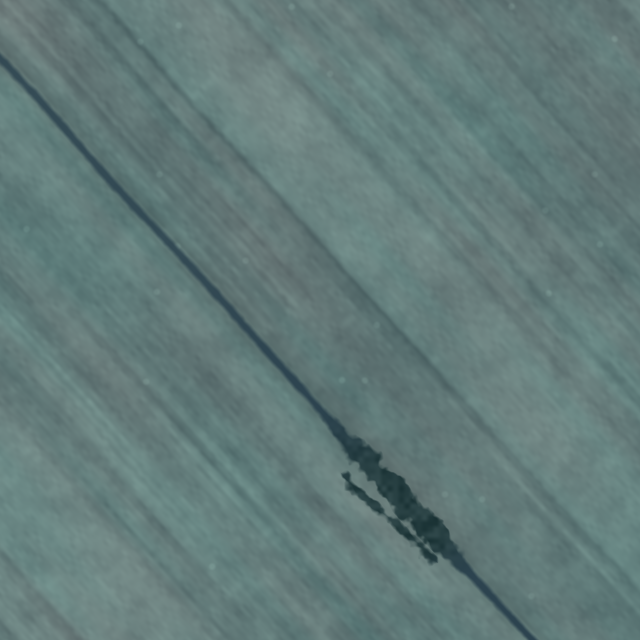
This texture is drawn by a three.js fragment shader. Its source:

```glsl
// Aerial view of narrow farm strips running diagonally, cut by a dark ditch with scrub.
// The plane is rotated into across/along axes; each strip sets a tone and a furrow
// strength, then stretched noise draws furrows and round noise draws mottled soil.
varying vec2 vUv;

const vec2 ACROSS = vec2(0.737, 0.676);
const vec2 ALONG = vec2(0.676, -0.737);
const float DITCH_OFFSET = 0.6145;

const vec3 SOIL_DARK = vec3(0.315, 0.395, 0.400);
const vec3 SOIL_PALE = vec3(0.465, 0.570, 0.555);
const vec3 TEAL_SHIFT = vec3(-0.026, 0.014, 0.010);
const vec3 DITCH_WATER = vec3(0.165, 0.255, 0.305);
const vec3 SCRUB = vec3(0.135, 0.230, 0.240);

// Strip kinds: x = tone from dark to pale, y = furrow strength
const vec2 CORNER_FIELD = vec2(0.46, 0.85);
const vec2 LOW_MEADOW = vec2(0.66, 0.16);
const vec2 LEFT_FIELD = vec2(0.51, 0.90);
const vec2 DITCH_BANK = vec2(0.64, 0.50);
const vec2 RIBBED_FIELD = vec2(0.47, 0.90);
const vec2 FALLOW_FIELD = vec2(0.45, 0.15);
const vec2 PALE_MEADOW = vec2(0.71, 0.14);
const vec2 UPPER_FIELD = vec2(0.55, 0.75);
const vec2 FAR_FIELD = vec2(0.43, 0.70);

const float FURROW_CONTRAST = 0.75;
const float MOTTLE_CONTRAST = 0.50;
const float GRAIN_CONTRAST = 0.22;

float hash(vec2 p) {
  vec3 q = fract(vec3(p.xyx) * 0.1031);
  q += dot(q, q.yzx + 33.33);
  return fract((q.x + q.y) * q.z);
}

float noise(vec2 p) {
  vec2 i = floor(p);
  vec2 f = fract(p);
  f = f * f * (3.0 - 2.0 * f);
  float low = mix(hash(i), hash(i + vec2(1.0, 0.0)), f.x);
  float high = mix(hash(i + vec2(0.0, 1.0)), hash(i + vec2(1.0, 1.0)), f.x);
  return mix(low, high, f.y);
}

float fbm(vec2 p) {
  float sum = 0.0;
  float weight = 0.57;
  for (int k = 0; k < 3; k++) {
    sum += weight * noise(p);
    p = mat2(1.6, 1.2, -1.2, 1.6) * p + 17.3;
    weight *= 0.5;
  }
  return sum;
}

float edge(float x, float at) {
  return smoothstep(at - 0.005, at + 0.005, x);
}

// Soft line of the given half width centred on zero
float line(float x, float halfWidth) {
  return exp(-x * x / (halfWidth * halfWidth));
}

// Tone and furrow strength of the strip at this place
vec2 fieldAt(float s, float t) {
  vec2 middle = mix(RIBBED_FIELD, FALLOW_FIELD, edge(t, -0.07) * (1.0 - edge(s, 0.135)));
  vec2 field = mix(CORNER_FIELD, LOW_MEADOW, edge(s, -0.515));
  field = mix(field, LEFT_FIELD, edge(s, -0.355));
  field = mix(field, DITCH_BANK, edge(s, -0.088));
  field = mix(field, middle, edge(s, 0.008));
  field = mix(field, PALE_MEADOW, edge(s, 0.178));
  field = mix(field, UPPER_FIELD, edge(s, 0.322));
  return mix(field, FAR_FIELD, smoothstep(0.40, 0.56, s));
}

// Sparse soft dots, one at most per cell
float specks(vec2 p, float share) {
  vec2 cell = floor(p);
  vec2 centre = 0.3 + 0.4 * vec2(hash(cell + 3.1), hash(cell + 8.7));
  float dotShape = 1.0 - smoothstep(0.08, 0.28, length(fract(p) - centre));
  return dotShape * step(1.0 - share, hash(cell + 21.0));
}

void main() {
  float t = dot(vUv, ALONG);
  float s = dot(vUv, ACROSS) - DITCH_OFFSET;
  s += 0.006 * (noise(vec2(t * 5.0, 2.0)) - 0.5);
  vec2 strip = vec2(s, t);

  // Strips with furrows of two widths
  vec2 field = fieldAt(s, t);
  float furrows = 0.6 * noise(strip * vec2(72.0, 2.2) + 40.0)
                + 0.4 * noise(strip * vec2(150.0, 4.5) + 90.0) - 0.5;
  float tone = field.x + FURROW_CONTRAST * field.y * furrows;

  // Mottled soil, fine grain and broad drifts
  tone += MOTTLE_CONTRAST * (fbm(vUv * 24.0) - 0.5);
  tone += GRAIN_CONTRAST * (noise(strip * vec2(170.0, 95.0)) - 0.5);
  tone += 0.26 * (noise(vUv * 4.5 + 11.0) - 0.5);

  // Worn tracks along the strip borders, and bright specks
  float wear = 0.6 + 0.6 * noise(vec2(t * 9.0, 5.0));
  tone -= wear * (0.36 * line(s - 0.321, 0.008) + 0.28 * line(s + 0.362, 0.008));
  tone -= wear * (0.24 * line(s - 0.174, 0.007) + 0.18 * line(s + 0.520, 0.007));
  tone += 0.30 * specks(vUv * 38.0, 0.025);

  vec3 color = mix(SOIL_DARK, SOIL_PALE, clamp(tone, -0.15, 1.15));
  float teal = noise(strip * vec2(38.0, 3.0) + 60.0) + noise(vUv * 5.0 + 30.0) - 1.0;
  color += TEAL_SHIFT * teal;

  // Ditch swelling into ragged scrub, with a thin broken row beside it
  float clump = smoothstep(0.05, 0.22, t) * (1.0 - smoothstep(0.34, 0.43, t));
  float ragged = fbm(vUv * 48.0 + 7.0) - 0.5;
  float ditch = abs(s + 0.003 * clump) - 0.0058 - 0.014 * clump + ragged * (0.004 + 0.030 * clump);
  float rowCentre = mix(-0.043, -0.026, smoothstep(0.17, 0.38, t));
  float rowEnds = smoothstep(0.14, 0.18, t) * (1.0 - smoothstep(0.37, 0.40, t));
  float row = abs(s - rowCentre) - 0.007 * rowEnds + ragged * 0.026 + 0.03 * (1.0 - rowEnds);
  float dark = 1.0 - smoothstep(-0.004, 0.004, min(ditch, row));
  dark *= mix(0.82, 0.96, smoothstep(-0.3, 0.1, t));
  color *= 1.0 - 0.10 * line(s, 0.020 + 0.018 * clump);
  vec3 shade = mix(DITCH_WATER, SCRUB + 0.10 * (noise(vUv * 110.0) - 0.5), clump);
  color = mix(color, shade, dark);

  gl_FragColor = vec4(color, 1.0);
}
```
